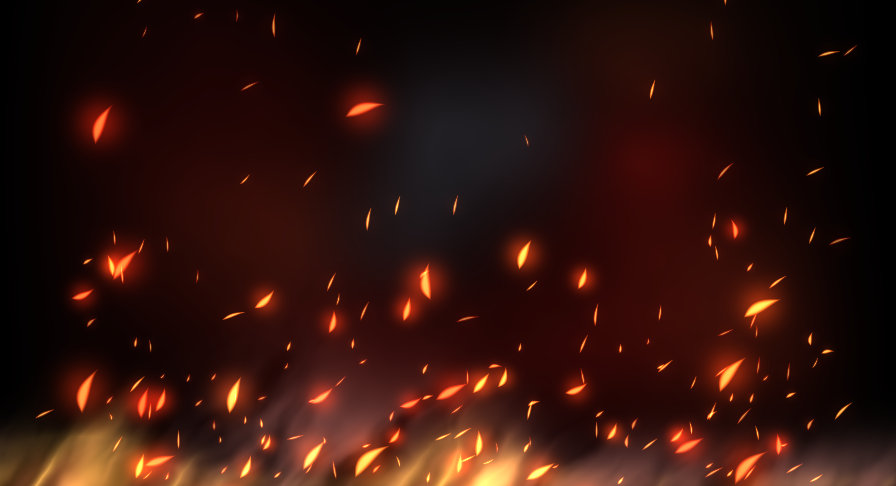
Write a Shadertoy shader that draws this background.

```glsl
const vec3 NIGHT = vec3(0.013, 0.005, 0.006);
const vec3 RED_GLOW = vec3(0.165, 0.018, 0.012);
const vec3 RUST_GLOW = vec3(0.12, 0.045, 0.020);
const vec3 BLUE_SMOKE = vec3(0.135, 0.130, 0.150);
const vec3 LOW_SMOKE = vec3(0.52, 0.35, 0.33);
const vec3 EMBER_RED = vec3(0.95, 0.13, 0.04);
const vec3 EMBER_ORANGE = vec3(1.0, 0.48, 0.10);
const vec3 EMBER_YELLOW = vec3(1.0, 0.83, 0.38);
const float EMBER_CELL = 0.145;
const float SPARK_CELL = 0.066;
const float FLAME_LEAN = 0.8;

float hash(vec2 p) {
    return fract(sin(dot(p, vec2(127.1, 311.7))) * 43758.545);
}

float noise(vec2 p) {
    vec2 i = floor(p), f = fract(p);
    f = f * f * (3.0 - 2.0 * f);
    vec2 e = vec2(0.0, 1.0);
    return mix(mix(hash(i), hash(i + e.yx), f.x),
               mix(hash(i + e.xy), hash(i + e.yy), f.x), f.y);
}

float fbm(vec2 p) {
    float sum = 0.0, amp = 0.5;
    for (int i = 0; i < 4; i++) {
        sum += amp * noise(p);
        p = mat2(1.6, 1.2, -1.2, 1.6) * p + 3.7;
        amp *= 0.5;
    }
    return sum;
}

// Soft spots along one axis and in the plane
float bump(float x, float center, float radius) {
    return exp(-pow(abs(x - center) / radius, 2.0));
}

float blob(vec2 p, vec2 center, vec2 radius) {
    return bump(p.x, center.x, radius.x) * bump(p.y, center.y, radius.y);
}

vec3 backdrop(vec2 p) {
    float cloud = 0.55 + 0.9 * fbm(p * 3.0);
    float red = 0.75 * blob(p, vec2(0.42, 0.68), vec2(0.32, 0.32))
              + 0.80 * blob(p, vec2(1.32, 0.62), vec2(0.27, 0.24))
              + 0.45 * blob(p, vec2(1.35, 0.67), vec2(0.09, 0.07))
              + 1.00 * blob(p, vec2(1.05, 0.27), vec2(0.58, 0.21));
    float rust = 0.95 * blob(p, vec2(1.33, 0.91), vec2(0.22, 0.13))
               + 0.85 * blob(p, vec2(0.53, 0.52), vec2(0.22, 0.16))
               + 0.85 * blob(p, vec2(1.52, 0.36), vec2(0.17, 0.20));
    vec3 col = NIGHT + cloud * (red * RED_GLOW + rust * RUST_GLOW);
    // Cool smoke in the upper middle
    float smoke = blob(p, vec2(0.92, 0.70), vec2(0.13, 0.17))
                + 0.65 * blob(p, vec2(1.09, 0.74), vec2(0.11, 0.15))
                + 0.45 * blob(p, vec2(0.82, 0.52), vec2(0.16, 0.12));
    col = mix(col, BLUE_SMOKE * cloud, min(smoke, 1.0) * 0.85);
    return col * smoothstep(-0.05, 0.18, p.x) * smoothstep(1.88, 1.62, p.x);
}

// Leaning wisps of smoke and fire along the floor
vec3 floorFire(vec2 p) {
    vec2 q = vec2(p.x - FLAME_LEAN * p.y, p.y);
    q.x += 0.12 * (fbm(p * 6.0) - 0.5);
    float left = bump(p.x, 0.19, 0.22), middle = bump(p.x, 0.95, 0.17);
    float plume = bump(p.x, 0.60, 0.24);
    float veil = fbm(q * vec2(8.0, 4.0) + 4.0);
    float smokeHeight = 0.085 + 0.13 * plume + 0.07 * middle;
    vec3 col = LOW_SMOKE * smoothstep(0.12, 0.75, veil) * (0.8 + 0.3 * plume)
             * exp(-pow(p.y / smokeHeight, 2.0));
    float ridge = 1.0 - abs(2.0 * noise(q * vec2(13.0, 5.0) + 9.0) - 1.0);
    float flameHeight = (0.025 + 0.09 * left + 0.075 * middle) * (0.5 + veil);
    float heat = exp(-pow(p.y / flameHeight, 2.0)) * (0.15 + 0.85 * max(left, middle));
    col += EMBER_ORANGE * heat * (0.2 + 0.4 * veil);
    return col + EMBER_YELLOW * heat * ridge * ridge * 0.75;
}

// Jittered grid of curved, tapered flecks; size holds half length and half width
vec3 flecks(vec2 p, float cell, vec2 size, vec2 density, float halo, float seed) {
    float px = 1.0 / iResolution.y;
    vec3 col = vec3(0.0);
    for (int j = -1; j <= 1; j++)
    for (int i = -1; i <= 1; i++) {
        vec2 id = floor(p / cell) + vec2(i, j);
        vec2 key = id + seed;
        float pick = hash(key), turn = hash(key + 17.3);
        float scale = hash(key + 41.9), warmth = hash(key + 63.1);
        vec2 center = (id + 0.15 + 0.7 * vec2(hash(key + 5.1), hash(key + 9.7))) * cell;
        float chance = mix(density.x, density.y, smoothstep(0.10, 0.50, center.y));
        chance *= 1.0 - 0.85 * blob(center, vec2(0.93, 0.80), vec2(0.25, 0.27));
        chance *= smoothstep(0.05, 0.28, center.x) * smoothstep(1.80, 1.60, center.x);
        if (pick > chance) continue;
        // Most flecks rise to the right
        float angle = 1.05 + 1.6 * (turn - 0.5);
        vec2 axis = vec2(cos(angle), sin(angle)), d = p - center;
        vec2 l = vec2(dot(d, axis), dot(d, vec2(-axis.y, axis.x)));
        vec2 s = size * mix(0.45, 1.1, scale);
        float t = l.x / s.x;
        l.y += s.y * (scale - 0.5) * 2.0 * t * (0.6 + t);
        float dist = max(abs(l.y) - s.y * (1.0 - t * t) * (1.0 - 0.4 * t), abs(l.x) - s.x);
        float body = smoothstep(px, -max(px, 0.45 * s.y), dist);
        float core = smoothstep(0.0, -0.8 * s.y, dist);
        vec3 tint = mix(mix(EMBER_RED, EMBER_ORANGE, warmth), EMBER_YELLOW, core * 0.9);
        float glow = exp(-dot(d, d) / (s.x * s.x * 1.1));
        col += tint * body * mix(0.55, 1.0, warmth);
        col += mix(EMBER_RED, EMBER_ORANGE, 0.5 * warmth) * glow * halo;
    }
    return col;
}

void mainImage(out vec4 fragColor, in vec2 fragCoord) {
    vec2 p = fragCoord / iResolution.y;
    vec3 col = backdrop(p) + floorFire(p);
    col += flecks(p, EMBER_CELL, vec2(0.043, 0.011), vec2(0.75, 0.17), 0.45, 3.0);
    col += flecks(p, EMBER_CELL * 0.9, vec2(0.034, 0.009), vec2(0.40, 0.03), 0.60, 29.0);
    col += flecks(p, SPARK_CELL, vec2(0.022, 0.0027), vec2(0.38, 0.11), 0.04, 71.0);
    col += flecks(p, SPARK_CELL * 0.8, vec2(0.012, 0.0032), vec2(0.28, 0.02), 0.10, 137.0);
    fragColor = vec4(min(col, 1.0), 1.0);
}
```
